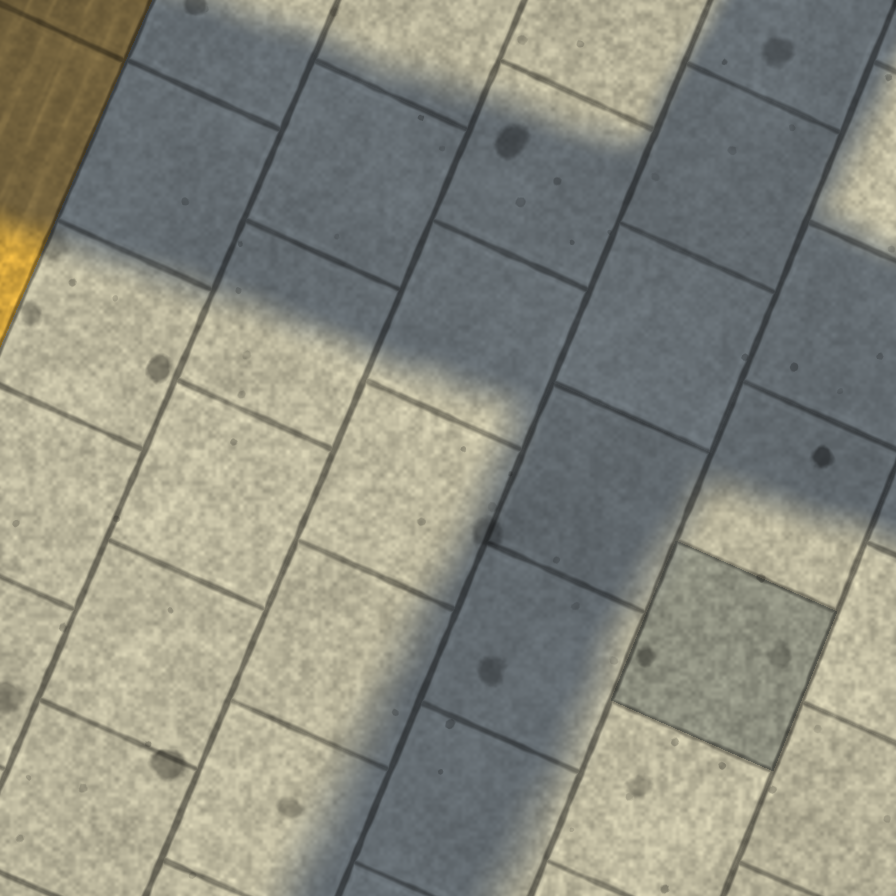
Write a WebGL 1 fragment shader that draws this texture.

```glsl
precision highp float;

uniform vec2 u_resolution;

const vec3 SUNLIT_STONE = vec3(0.725, 0.705, 0.605);
const vec3 SHADED_STONE = vec3(0.385, 0.415, 0.435);
const vec3 SUNLIT_TACTILE = vec3(0.86, 0.67, 0.25);
const vec3 SHADED_TACTILE = vec3(0.47, 0.40, 0.25);
const float SLANT = 0.919; // skewed lattice units to perpendicular distance

float hash(vec2 p) {
  return fract(sin(dot(p, vec2(127.1, 311.7))) * 43758.55);
}

float noise(vec2 p) {
  vec2 i = floor(p);
  vec2 f = fract(p);
  f = f * f * (3.0 - 2.0 * f);
  float low = mix(hash(i), hash(i + vec2(1.0, 0.0)), f.x);
  float high = mix(hash(i + vec2(0.0, 1.0)), hash(i + 1.0), f.x);
  return mix(low, high, f.y);
}

float fbm(vec2 p) {
  float sum = 0.0;
  float weight = 0.533;
  for (int i = 0; i < 4; i++) {
    sum += weight * noise(p);
    p = mat2(1.6, 1.2, -1.2, 1.6) * p + 7.3;
    weight *= 0.5;
  }
  return sum;
}

// Soft-edged band around zero
float band(float x, float halfWidth, float blur) {
  return 1.0 - smoothstep(halfWidth - blur, halfWidth + blur, abs(x));
}

float gridDistance(float x) {
  return abs(fract(x + 0.5) - 0.5);
}

// Ragged spots, at most one per cell
float stains(vec2 p, float cell, float radius, float chance) {
  float amount = 0.0;
  float ragged = radius * 0.8 * (fbm(p * 0.9 / radius) - 0.5);
  for (int j = -1; j <= 1; j++) {
    for (int i = -1; i <= 1; i++) {
      vec2 id = floor(p / cell) + vec2(float(i), float(j));
      vec2 offset = vec2(hash(id + 3.7), hash(id + 9.2));
      vec2 center = (id + 0.15 + 0.7 * offset) * cell;
      float size = radius * (0.65 + 0.5 * hash(id + 5.1));
      float d = length(p - center) + ragged;
      float spot = 1.0 - smoothstep(0.65 * size, 1.15 * size, d);
      float strength = 0.45 + 0.55 * hash(id + 1.3);
      amount = max(amount, spot * strength * step(hash(id), chance));
    }
  }
  return amount;
}

// Two crossing shadows with soft, uneven edges
float shadow(vec2 p) {
  float wobble = 0.035 * (fbm(p * 7.0) - 0.5);
  float pole = p.x + 0.478 * p.y - 0.914 + wobble;
  float beam = p.y - 0.36 * p.x - 0.078 + wobble;
  float poleShade = band(pole, 0.118, mix(0.022, 0.05, p.y));
  float beamShade = band(beam, 0.167, 0.032);
  return 1.0 - (1.0 - poleShade) * (1.0 - beamShade);
}

void main() {
  vec2 p = gl_FragCoord.xy / u_resolution;
  p.y = 1.0 - p.y;
  float soft = max(0.0018, 1.0 / min(u_resolution.x, u_resolution.y));

  // Skewed paving lattice, widening slightly downward
  float columnWidth = 0.2077 + 0.0072 * p.y;
  float column = (p.x - 0.3776 + 0.43 * p.y) / columnWidth;
  float columnId = floor(column);
  float isTactile = 1.0 - step(-1.0, column);
  float pitch = mix(0.1784, 0.357, isTactile);
  float start = mix(0.0677, -0.0104, isTactile);
  start += 0.004 * (hash(vec2(columnId, 2.0)) - 0.5);
  float row = (p.y - 0.0794 * fract(column) - start) / pitch;
  vec2 tileId = vec2(columnId, floor(row));

  float shade = shadow(p);
  float light = 1.0 - shade;

  // Stone with grain, blotches and tile variation
  float grain = 0.6 * noise(p * 115.0) + 0.4 * noise(p * 230.0 + 4.0) - 0.5;
  float blotch = fbm(p * 14.0) - 0.5;
  vec3 stone = mix(SUNLIT_STONE, SHADED_STONE, shade);
  float grayTile = 1.0 - step(0.5, distance(tileId, vec2(3.0)));
  stone = mix(stone, stone * vec3(0.78, 0.81, 0.84), grayTile * light);
  stone *= 1.0 + 0.07 * (hash(tileId + 6.0) - 0.5);

  // Ribbed tactile strip
  float rib = band(gridDistance(column * 6.0), 0.2, 0.18);
  vec3 tactile = mix(SUNLIT_TACTILE, SHADED_TACTILE, shade);
  tactile *= 0.92 + 0.16 * rib * noise(vec2(column * 40.0, p.y * 22.0));
  vec3 color = mix(stone, tactile, isTactile);
  color *= 1.0 + mix(0.19, 0.34, light) * grain + 0.12 * blotch;

  // Stains and small specks
  float dirt = stains(p + 0.04, 0.17, 0.021, 0.38);
  dirt = max(dirt, 0.6 * stains(p, 0.06, 0.005, 0.22));
  color *= 1.0 - 0.42 * dirt * (1.0 - isTactile);

  // Joints, darker along columns, with pale worn rims
  float wear = 0.0016 * (noise(p * 60.0) - 0.5);
  float columnGap = gridDistance(column) * columnWidth * SLANT + wear;
  float rowGap = gridDistance(row) * pitch * SLANT + wear;
  float rim = band(min(columnGap, rowGap) - 0.0075, 0.002, 0.002);
  color *= 1.0 + 0.07 * rim * noise(p * 35.0);
  float columnJoint = band(columnGap, 0.0034, soft);
  float rowJoint = band(rowGap, 0.0025, soft) * (0.75 + 0.3 * noise(p * 30.0));
  color *= 1.0 - 0.42 * max(columnJoint, 0.9 * rowJoint);

  gl_FragColor = vec4(color, 1.0);
}
```
